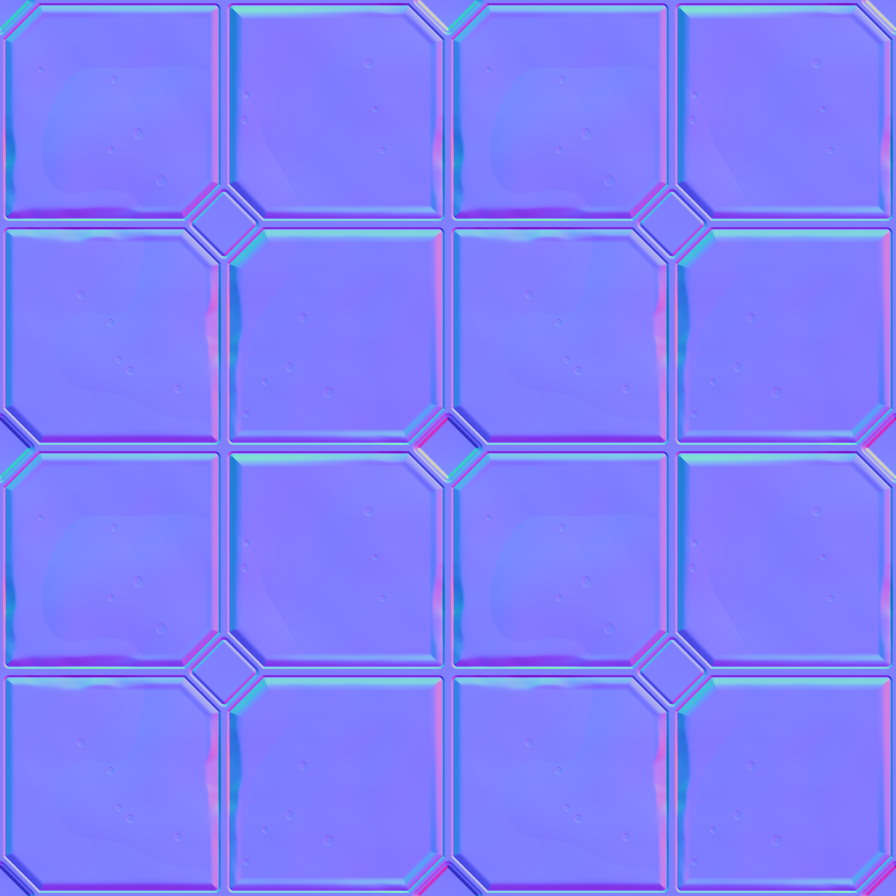
Reproduce this texture map procedurally as a Shadertoy shader.

```glsl
// Tangent-space normal map of bevelled square tiles with small diamond insets.
// A height field (tile bevel, raised grout, inset groove, worn surface) is
// differentiated numerically; every random pattern wraps after two tiles.

#define TILES 4.0        // tiles across and down, a multiple of WRAP
#define WRAP 2.0         // tiles before the variation repeats
#define GAP 0.024        // half width of the grout, in tiles
#define CUT 0.143        // distance from an inset centre to a cut corner
#define INSET 0.107      // half side of the diamond inset
#define ROUNDING 0.018   // corner radius of tiles and insets
#define BEVEL 0.034      // bevel width
#define SLOPE 0.77       // bevel steepness
#define GROUT -0.014     // grout height below the tile face
#define GROOVE 0.009     // depth of the line round each inset
#define WEAR 0.022       // height of the surface undulation
#define PITS 5           // dents in each tile

float hash(vec2 p) {
    return fract(sin(dot(p, vec2(127.1, 311.7))) * 43758.5453);
}

vec2 hash2(vec2 p) {
    return vec2(hash(p), hash(p + 37.3));
}

// Value noise with a whole number of lattice steps per wrap.
float noise(vec2 p, float freq) {
    p *= freq;
    vec2 i = floor(p), f = p - i;
    float period = WRAP * freq;
    f = f * f * f * (f * (f * 6.0 - 15.0) + 10.0);
    vec2 a = mod(i, period), b = mod(i + 1.0, period);
    return mix(mix(hash(a), hash(vec2(b.x, a.y)), f.x),
               mix(hash(vec2(a.x, b.y)), hash(b), f.x), f.y);
}

// Signed distance to a rounded square, negative inside.
float roundedSquare(vec2 p, float halfSide) {
    vec2 q = abs(p) - halfSide + ROUNDING;
    return length(max(q, 0.0)) + min(max(q.x, q.y), 0.0) - ROUNDING;
}

// Broad waves, faint overlapping ledges and fine grain.
float undulation(vec2 p) {
    vec2 diagonal = vec2(p.x + p.y, p.x - p.y);
    float waves = noise(diagonal, 1.0) + 0.5 * noise(p, 3.0);
    float ledge = max(noise(p + 0.15 * waves, 2.0) - 0.52, 0.0);
    float grain = noise(diagonal, 5.0);
    return WEAR * (waves + 1.6 * ledge + 0.12 * grain);
}

// Small oval dents scattered over one tile.
float dents(vec2 local, vec2 id) {
    float depth = 0.0;
    for (int k = 0; k < PITS; k++) {
        vec2 seed = id * 7.0 + float(k) * 3.7 + 1.0;
        vec2 offset = local - (hash2(seed) - 0.5) * 0.82;
        float radius = mix(0.010, 0.026, hash(seed + 11.0));
        offset.x *= mix(1.0, 1.4, hash(seed + 5.0));
        depth += 0.0013 * (1.0 - smoothstep(0.65, 1.0, length(offset) / radius));
    }
    return depth;
}

float height(vec2 p) {
    vec2 cell = floor(p);
    vec2 local = p - cell - 0.5;
    vec2 id = mod(cell, WRAP);

    // Insets sit on every second grid corner, in a frame turned by 45 degrees.
    vec2 turned = 0.5 * vec2(p.x + p.y, p.x - p.y);
    vec2 diamond = (turned - floor(turned + 0.5)) * sqrt(2.0);

    // Depth inside the tile outline, with the corners beside insets cut off.
    float inside = min(-roundedSquare(local, 0.5 - GAP),
                       max(abs(diamond.x), abs(diamond.y)) - CUT);

    // Bevel with an uneven inner edge.
    float lump = 0.6 * noise(p, 4.0) + 0.4 * noise(p, 9.0);
    float width = BEVEL * (0.86 + 0.75 * smoothstep(0.48, 0.85, lump));
    float drop = width - max(inside, 0.0);
    float bevel = 0.5 * SLOPE * (drop + sqrt(drop * drop + 0.00006));

    // Tile face: slight tilt, wear and dents.
    float surface = undulation(p);
    float face = surface - 0.8 * WEAR - dents(local, id);
    face += dot(hash2(id + 3.0) - 0.5, local) * 0.06;
    float faceAmount = smoothstep(0.0, 0.06, inside);
    float h = face * faceAmount - bevel;

    // Grout rises again from the foot of the bevel.
    h = mix(h, GROUT, smoothstep(0.0, 0.010, -inside));

    // Inset: a fine groove round a worn diamond.
    float edge = roundedSquare(diamond, INSET);
    float groove = edge / 0.0075;
    h -= GROOVE * exp(-groove * groove);
    h += 2.0 * (surface - 0.8 * WEAR) * smoothstep(0.0, 0.02, -edge);
    return h;
}

void mainImage(out vec4 fragColor, in vec2 fragCoord) {
    vec2 p = fragCoord / iResolution.xy * TILES;

    // Central differences at least one pixel wide keep the edges smooth.
    float e = max(0.0035, 0.5 * TILES / iResolution.y);
    vec2 slope = vec2(height(p + vec2(e, 0.0)) - height(p - vec2(e, 0.0)),
                      height(p + vec2(0.0, e)) - height(p - vec2(0.0, e))) / (2.0 * e);
    vec3 normal = normalize(vec3(-slope, 1.0));
    fragColor = vec4(0.5 + 0.5 * normal, 1.0);
}
```
